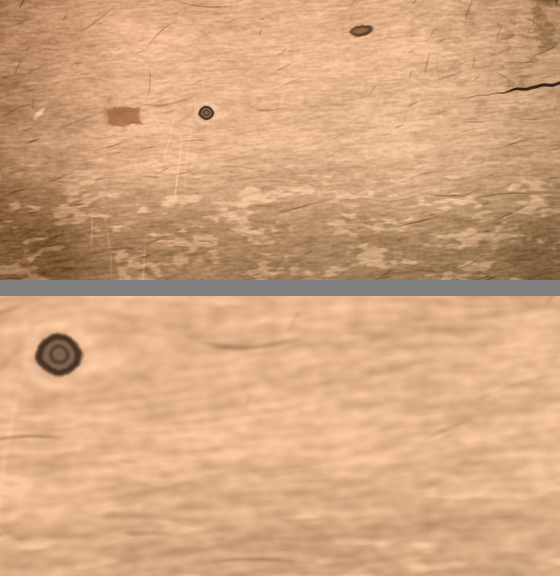
Top: the whole. Bottom: its middle third, enlarged.
This texture is drawn by a WebGL 2 fragment shader. Its source:

```glsl
#version 300 es
precision highp float;
// Worn wooden board: fine fibres flow around a knot under a warm, uneven light.
// Stretched gradient noise makes grain, flakes and stains; jittered grid cells
// scatter the scratches; distance functions shape the knot, gouge, stain and crack.
uniform vec2 u_resolution;
out vec4 fragColor;

#define DARK_WOOD vec3(0.49, 0.35, 0.22)
#define PALE_WOOD vec3(0.94, 0.75, 0.59)
#define INK vec3(0.19, 0.12, 0.08)
#define RUST vec3(0.62, 0.39, 0.24)
#define BRIGHTNESS 0.92
#define GRAIN 0.34
#define MOTTLE 0.32
#define FLAKES 0.34
#define SCRATCHES 0.42
#define GRAIN_TILT 0.07
#define KNOT vec2(0.737, 0.597)
#define GOUGE vec2(1.29, 0.89)

vec2 hash2(vec2 c) {
    vec3 h = fract(c.xyx * vec3(0.1031, 0.1030, 0.0973));
    h += dot(h, h.yzx + 33.33);
    return fract((h.xx + h.yz) * h.zy);
}

mat2 rotation(float a) {
    return mat2(cos(a), -sin(a), sin(a), cos(a));
}

float corner(vec2 cell, vec2 offset) {
    float a = 6.2832 * hash2(cell + 200.0).x;
    return dot(vec2(cos(a), sin(a)), offset);
}

float gradientNoise(vec2 p) {
    vec2 i = floor(p), f = p - i, e = vec2(1.0, 0.0);
    vec2 u = f * f * f * (f * (f * 6.0 - 15.0) + 10.0);
    return 1.4 * mix(mix(corner(i, f), corner(i + e, f - e), u.x),
                     mix(corner(i + e.yx, f - e.yx), corner(i + 1.0, f - 1.0), u.x), u.y);
}

float fbm(vec2 p) {
    float sum = 0.0, amp = 0.55;
    for (int i = 0; i < 4; i++) {
        sum += amp * gradientNoise(p);
        p = rotation(0.06) * p * 2.03 + 17.3;
        amp *= 0.58;
    }
    return sum;
}

// One tapered, slightly bent stroke per cell, of random length and strength.
float scratches(vec2 p, float cell, float angle, float spread, float width) {
    vec2 g = p / cell, id = floor(g);
    float ink = 0.0;
    for (int j = -1; j <= 1; j++)
    for (int i = -1; i <= 1; i++) {
        vec2 c = id + vec2(i, j);
        vec2 place = hash2(c + 61.0), look = hash2(c + 137.0), turn = hash2(c + 311.0);
        vec2 d = rotation(angle + spread * (turn.x - 0.5)) * (g - c - place);
        d.y += (turn.y - 0.5) * 0.5 * d.x * d.x;
        float taper = 1.0 - smoothstep(0.2, 1.0, abs(d.x) / mix(0.15, 0.9, look.x * look.x));
        float line = 1.0 - smoothstep(0.0, width, abs(d.y) * cell);
        ink = max(ink, line * taper * look.y * look.y);
    }
    return ink;
}

// Soft-edged ellipse: 1 inside, 0 outside.
float blob(vec2 d, vec2 size, float softness) {
    return 1.0 - smoothstep(1.0 - softness, 1.0 + softness, length(d / size));
}

void main() {
    vec2 p = gl_FragCoord.xy / u_resolution.y;
    float low = 1.0 - smoothstep(0.22, 0.55, p.y);
    float right = smoothstep(1.2, 1.9, p.x);
    float wobble = fbm(p * 19.0);

    // Fibre coordinates, spread apart around the knot
    vec2 k = p - KNOT;
    vec2 q = rotation(GRAIN_TILT) * p;
    q.y += 0.012 * gradientNoise(p * vec2(3.0, 5.0));
    q.y -= 0.55 * k.y * exp(-dot(k / vec2(0.18, 0.08), k / vec2(0.18, 0.08)));

    // Uneven light: dim left, lower and right borders
    float tone = BRIGHTNESS;
    tone -= 0.56 * (1.0 - smoothstep(-0.08, 0.55, p.x));
    tone -= 0.60 * (1.0 - smoothstep(0.0, 0.52, p.y + 0.05 * fbm(p * 3.0)));
    tone -= 0.34 * smoothstep(1.45, 2.08, p.x);
    tone -= 0.12 * smoothstep(0.82, 1.05, p.y);
    tone = max(tone, 0.0);

    // Grain, surface roughness and broad mottling
    tone += GRAIN * (0.55 * fbm(q * vec2(5.0, 34.0)) + 0.45 * gradientNoise(q * vec2(22.0, 95.0)));
    tone += 0.09 * gradientNoise(p * vec2(60.0, 85.0));
    tone += MOTTLE * 0.6 * fbm(q * vec2(3.0, 8.0) + 40.0);
    float stain = smoothstep(0.02, 0.4, fbm(p * vec2(9.0, 13.0) + 8.0));
    tone -= MOTTLE * stain * right * smoothstep(0.45, 0.8, p.y);

    // Pale flakes on the worn lower part
    float flake = fbm(q * vec2(5.0, 15.0) + 71.0) + 0.35 * gradientNoise(q * vec2(24.0, 60.0));
    tone += FLAKES * smoothstep(0.08, 0.38, flake) * (0.15 + 0.85 * low);

    // Scratches: along the grain, oblique in the upper part, pale upright ones
    float along = max(scratches(q, 0.17, 0.10, 0.45, 0.0055), 0.7 * scratches(q + 5.3, 0.09, 0.12, 0.6, 0.005));
    float oblique = scratches(p + 3.1, 0.11, 0.85, 1.3, 0.005);
    oblique = max(oblique, right * scratches(p + 9.7, 0.08, 0.6, 2.6, 0.005));
    float upright = scratches(p + 7.7, 0.27, 1.55, 0.5, 0.006);
    tone -= SCRATCHES * (1.2 * along + oblique * smoothstep(0.4, 0.8, p.y));
    tone += 0.40 * upright * (1.0 - smoothstep(0.5, 1.0, p.x));
    tone += 0.45 * blob(rotation(0.8) * (p - vec2(0.14, 0.595)) + 0.006 * wobble, vec2(0.028, 0.009), 0.4);

    // Tone to wood colour, redder at upper left, more olive at lower right
    vec3 color = mix(DARK_WOOD, PALE_WOOD, clamp(tone, -0.4, 1.09));
    color += vec3(0.015, -0.012, -0.012) * clamp(p.y - 0.6 * p.x + 0.2, -1.0, 1.0);

    // Rusty stain
    vec2 s = rotation(0.12) * (p - vec2(0.44, 0.583)) + 0.014 * wobble;
    float box = max(abs(s.x) / 0.062, abs(s.y + 0.12 * s.x) / 0.032);
    color = mix(color, RUST * (1.0 + 0.2 * wobble), 0.75 * (1.0 - smoothstep(0.8, 1.15, box)));

    // Knot: pale collar, grey-brown core, dark rings
    float r = length(k * vec2(1.0, 1.12)) + 0.006 * wobble;
    color += 0.05 * (1.0 - smoothstep(0.0, 0.012, abs(r - 0.04)));
    color = mix(color, vec3(0.50, 0.39, 0.31), 1.0 - smoothstep(0.020, 0.028, r));
    float rings = max(1.0 - smoothstep(0.001, 0.007, abs(r - 0.024)),
                      0.6 * (1.0 - smoothstep(0.0, 0.005, abs(r - 0.011))));
    color = mix(color, INK, 0.8 * rings);

    // Gouge: brown hollow with a dark broken rim
    vec2 g = rotation(0.18) * (p - GOUGE) + 0.007 * wobble;
    float hollow = blob(g, vec2(0.042, 0.020), 0.2);
    float floorLight = blob(g + vec2(0.004, -0.002), vec2(0.028, 0.010), 0.4);
    color = mix(color, mix(INK * 1.5, vec3(0.52, 0.37, 0.24), floorLight), 0.85 * hollow);

    // Crack widening toward the right border
    float crackY = 0.665 + 0.16 * (p.x - 1.76) + 0.008 * gradientNoise(vec2(p.x * 22.0, 3.0));
    float opening = 0.0025 + 0.004 * smoothstep(1.76, 1.90, p.x);
    float crack = 1.0 - smoothstep(opening * 0.4, opening + 0.002, abs(p.y - crackY));
    color = mix(color, INK, crack * (0.3 * smoothstep(1.58, 1.72, p.x) + 0.65 * smoothstep(1.76, 1.84, p.x)));

    fragColor = vec4(clamp(color, 0.0, 1.0), 1.0);
}
```
